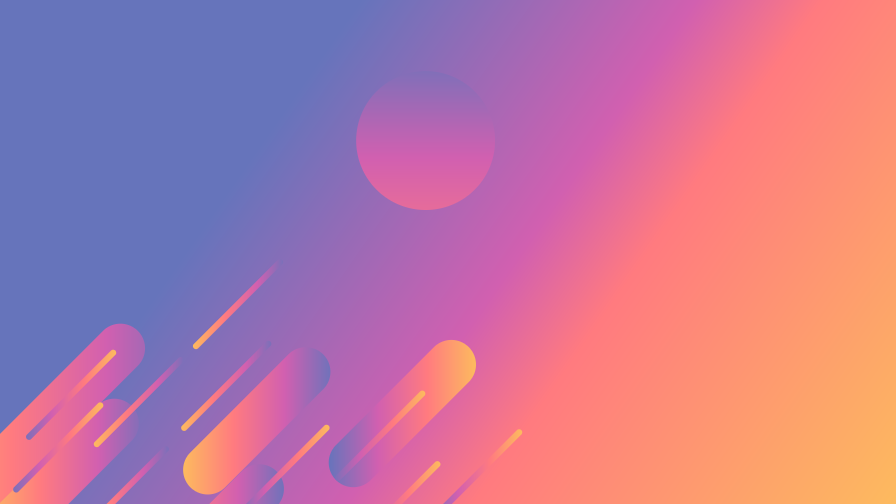
Give the GLSL for this background, as a Shadertoy shader.

```glsl
// Four-stop palette: 0 blue, 1 magenta, 2 coral, 3 amber
vec3 sunsetRamp(float t) {
    vec3 color = mix(vec3(0.40, 0.455, 0.735), vec3(0.82, 0.375, 0.69), clamp(t, 0.0, 1.0));
    color = mix(color, vec3(1.0, 0.48, 0.50), clamp(t - 1.0, 0.0, 1.0));
    return mix(color, vec3(0.99, 0.73, 0.37), clamp(t - 2.0, 0.0, 1.0));
}

float coverage(float dist, float pixel) {
    return clamp(0.5 - dist / pixel, 0.0, 1.0);
}

// Diagonal capsule from its warm end; a negative run points down and left
float capsule(vec2 q, float run, float radius) {
    float along = clamp((q.x + q.y) / (2.0 * run), 0.0, 1.0);
    return length(q - run * along) - radius;
}

// Sideways palette sweep across the capsule, from amber to the cool end
vec3 capsuleColor(vec2 q, float run, float radius, float coolEnd) {
    float sweep = (q.x * sign(run) + radius) / (abs(run) + 2.0 * radius);
    return sunsetRamp(mix(3.0, coolEnd, clamp(sweep, 0.0, 1.0)));
}

// Warm end x, y, signed run, palette position of the cool end
const vec4 bars[5] = vec4[5](
    vec4(-1.05, -0.42, 3.2, 0.6), vec4(0.14, -0.46, 1.9, 0.3),
    vec4(2.88, -1.48, 1.75, 0.1), vec4(3.71, 0.61, 1.75, 0.1),
    vec4(8.06, 2.49, -1.75, 0.0));

// Warm end x, y, signed run
const vec3 streaks[10] = vec3[10](
    vec3(3.50, 2.82, 1.5), vec3(2.02, 2.70, -1.5), vec3(1.73, 1.07, 1.5),
    vec3(1.79, 1.76, -1.5), vec3(3.29, 1.36, 1.5), vec3(5.83, 1.36, -1.5),
    vec3(7.54, 1.97, -1.5), vec3(7.81, 0.71, -1.5), vec3(9.27, 1.28, -1.5),
    vec3(1.46, -0.52, 1.5));

void mainImage(out vec4 fragColor, in vec2 fragCoord) {
    // The canvas is nine units tall
    float pixel = 9.0 / iResolution.y;
    vec2 p = fragCoord * pixel;

    // Slanted backdrop with unevenly spaced stops
    float slant = dot(p, vec2(0.82, -0.57)) + 5.13;
    float stop = clamp((slant - 5.29) / 4.9, 0.0, 1.0)
               + clamp((slant - 10.19) / 1.85, 0.0, 1.0)
               + clamp((slant - 12.04) / 6.2, 0.0, 1.0);
    vec3 color = sunsetRamp(stop);

    // Disc, warming downward
    vec2 disc = p - vec2(7.60, 6.49);
    float fall = 0.5 - disc.y / 2.48;
    color = mix(color, sunsetRamp(0.25 + 1.2 * fall), coverage(length(disc) - 1.24, pixel));

    // Broad bars
    for (int i = 0; i < 5; i++) {
        vec4 bar = bars[i];
        vec2 q = p - bar.xy;
        color = mix(color, capsuleColor(q, bar.z, 0.44, bar.w),
                    coverage(capsule(q, bar.z, 0.44), pixel));
    }

    // Thin streaks
    for (int i = 0; i < 10; i++) {
        vec3 streak = streaks[i];
        vec2 q = p - streak.xy;
        color = mix(color, capsuleColor(q, streak.z, 0.055, 0.2),
                    coverage(capsule(q, streak.z, 0.055), pixel));
    }

    fragColor = vec4(color, 1.0);
}
```
